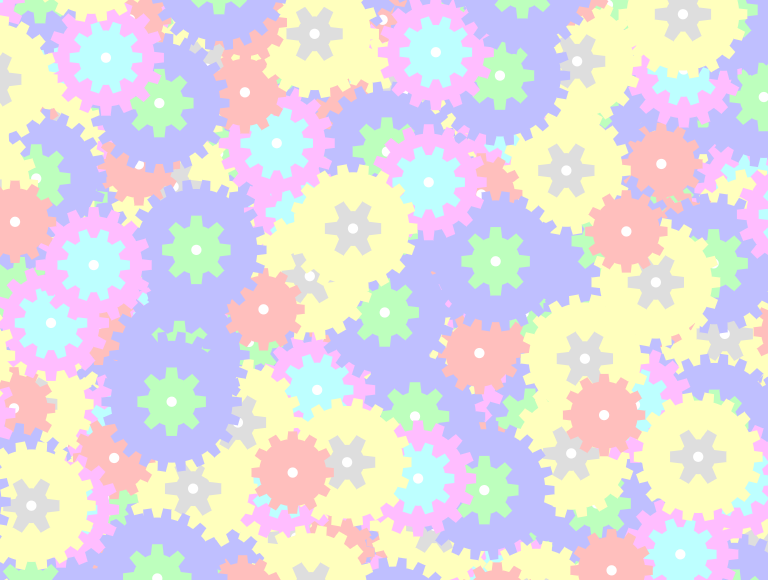
Reproduce this pattern procedurally as a Shadertoy shader.

```glsl
// Heap of flat pastel gears, overlapping in random order.

// Lengths are in canvas heights.
const int   GEAR_COUNT  = 300;
const float MARGIN      = 0.13;   // gears may be centred this far outside
const float JITTER      = 0.13;   // disorder added to the even spread
const float HOLE_RADIUS = 0.0088;
const float TOOTH_TAPER = 0.12;
const float HALF_TURN   = 3.14159265;

// Cumulative shares of the gear kinds; red takes the rest.
const float BLUE_UP_TO   = 0.29;
const float PINK_UP_TO   = 0.51;
const float YELLOW_UP_TO = 0.73;

// Wheels: root radius, tip radius, number of teeth.
const vec3 BLUE_WHEEL   = vec3(0.105, 0.121, 22.0);
const vec3 PINK_WHEEL   = vec3(0.084, 0.100, 16.0);
const vec3 YELLOW_WHEEL = vec3(0.097, 0.111, 18.0);
const vec3 RED_WHEEL    = vec3(0.058, 0.071, 12.0);
const vec3 GREEN_HUB    = vec3(0.042, 0.059, 8.0);
const vec3 CYAN_HUB     = vec3(0.047, 0.0625, 10.0);
const vec3 GRAY_HUB     = vec3(0.030, 0.0485, 6.0);

const vec3 BLUE   = vec3(0.75, 0.75, 1.00);
const vec3 PINK   = vec3(1.00, 0.74, 1.00);
const vec3 YELLOW = vec3(1.00, 1.00, 0.74);
const vec3 RED    = vec3(1.00, 0.75, 0.74);
const vec3 GREEN  = vec3(0.74, 1.00, 0.74);
const vec3 CYAN   = vec3(0.74, 1.00, 1.00);
const vec3 GRAY   = vec3(0.87);
const vec3 WHITE  = vec3(1.0);

vec2 hash2(float n) {
    vec3 p = fract(n * vec3(0.1031, 0.1030, 0.0973));
    p += dot(p, p.yzx + 33.33);
    return fract((p.xx + p.yz) * p.zy);
}

// Distance to a disc with straight teeth, one of them pointing right.
float wheelDistance(vec2 p, vec3 wheel) {
    float radius = length(p);
    float pitch = 2.0 * HALF_TURN / wheel.z;
    float angle = atan(p.y, p.x);
    angle -= pitch * floor(angle / pitch + 0.5);
    vec2 q = radius * vec2(cos(angle), abs(sin(angle)));
    float middle = 0.5 * (wheel.x + wheel.y);
    float halfWidth = 0.25 * pitch * middle - TOOTH_TAPER * (q.x - middle);
    float tooth = max(q.x - wheel.y, q.y - halfWidth);
    return min(radius - wheel.x, tooth);
}

float coverage(float distance, float pixel) {
    return clamp(0.5 - distance / pixel, 0.0, 1.0);
}

// Paints one gear with its hub and axle hole over the given colour.
vec3 paintGear(vec3 color, vec2 p, float kind, float pixel) {
    vec3 wheel = RED_WHEEL, hub = vec3(0.0);
    vec3 wheelColor = RED, hubColor = RED;
    if (kind < BLUE_UP_TO) {
        wheel = BLUE_WHEEL; wheelColor = BLUE;
        hub = GREEN_HUB; hubColor = GREEN;
    } else if (kind < PINK_UP_TO) {
        wheel = PINK_WHEEL; wheelColor = PINK;
        hub = CYAN_HUB; hubColor = CYAN;
    } else if (kind < YELLOW_UP_TO) {
        wheel = YELLOW_WHEEL; wheelColor = YELLOW;
        hub = GRAY_HUB; hubColor = GRAY;
    }
    color = mix(color, wheelColor, coverage(wheelDistance(p, wheel), pixel));
    if (hub.z > 0.0)
        color = mix(color, hubColor, coverage(wheelDistance(p, hub), pixel));
    return mix(color, WHITE, coverage(length(p) - HOLE_RADIUS, pixel));
}

void mainImage(out vec4 fragColor, in vec2 fragCoord) {
    float pixel = 1.0 / iResolution.y;
    vec2 uv = fragCoord * pixel;
    vec2 area = vec2(iResolution.x * pixel, 1.0) + 2.0 * MARGIN;
    float reach = BLUE_WHEEL.y + 2.0 * pixel;
    vec3 color = BLUE;

    // Evenly spread sequence of centres and kinds, later gears on top.
    for (int i = 0; i < GEAR_COUNT; i++) {
        float n = float(i) + 1.0;
        vec3 spread = fract(n * vec3(0.81917, 0.67104, 0.5497));
        vec2 center = spread.xy * area - MARGIN + JITTER * (hash2(n) - 0.5);
        vec2 p = uv - center;
        if (dot(p, p) < reach * reach)
            color = paintGear(color, p, spread.z, pixel);
    }
    fragColor = vec4(color, 1.0);
}
```
